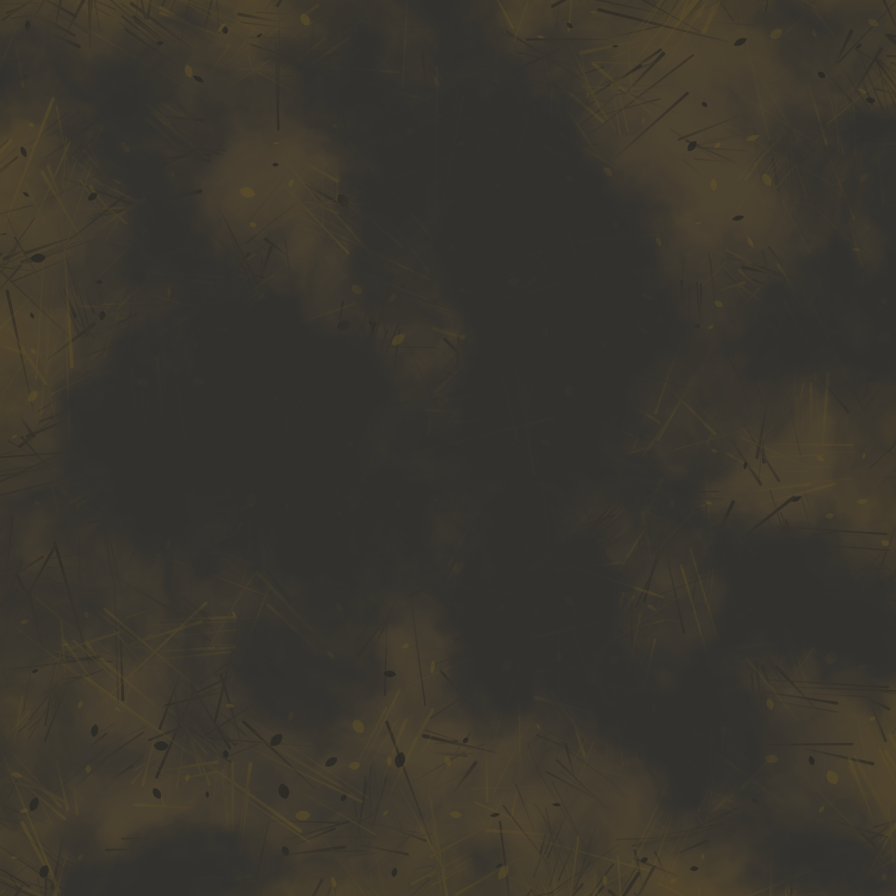
This texture is drawn by a three.js fragment shader. Its source:

```glsl
// Dark, worn backdrop: smoky ochre stains around a charcoal centre, with scratch bursts and leaf-shaped flecks.
varying vec2 vUv;

const vec3 CHARCOAL = vec3(0.196, 0.192, 0.180);
const vec3 OCHRE = vec3(0.300, 0.259, 0.188);
const vec3 EDGE_GOLD = vec3(0.345, 0.285, 0.150);
const vec3 SOOT = vec3(0.165, 0.160, 0.145);
const vec3 BRASS = vec3(0.400, 0.335, 0.140);
const int LINES_PER_BURST = 8;

vec2 hash2(vec2 p) {
  vec2 q = vec2(dot(p, vec2(127.1, 311.7)), dot(p, vec2(269.5, 183.3)));
  return fract(sin(q) * 43758.55);
}

float valueNoise(vec2 p) {
  vec2 cell = floor(p);
  vec2 f = fract(p);
  f = f * f * (3.0 - 2.0 * f);
  float low = mix(hash2(cell).x, hash2(cell + vec2(1.0, 0.0)).x, f.x);
  float high = mix(hash2(cell + vec2(0.0, 1.0)).x, hash2(cell + 1.0).x, f.x);
  return mix(low, high, f.y);
}

float layeredNoise(vec2 p) {
  float sum = 0.0;
  float weight = 0.47;
  for (int i = 0; i < 6; i++) {
    sum += weight * valueNoise(p);
    p = mat2(1.6, 1.2, -1.2, 1.6) * p + 5.3;
    weight *= 0.54;
  }
  return sum;
}

// Smoke bent by a second noise, thicker towards the border
float stainAmount(vec2 uv) {
  vec2 bend = vec2(layeredNoise(uv * 7.0 + 3.1), layeredNoise(uv * 7.0 + 17.4)) - 0.5;
  float smoke = layeredNoise(uv * 6.5 + bend * 0.8 + 23.0);
  float centreDistance = length(uv - 0.5);
  return smoothstep(0.33, 0.81, smoke + 0.48 * (centreDistance - 0.38));
}

// Line that thins and fades from its start to its tip
float taperedLine(vec2 p, vec2 dir, float len, float halfWidth, float soft) {
  float along = clamp(dot(p, dir) / len, 0.0, 1.0);
  float dist = length(p - dir * along * len);
  float w = halfWidth * (1.0 - along);
  return (1.0 - smoothstep(w, w + soft, dist)) * (1.0 - 0.7 * along);
}

// One burst per cell: a narrow sheaf or a wide star of lines
float scratchBursts(vec2 uv, float grid, float seed) {
  vec2 p = uv * grid;
  float cover = 0.0;
  for (int y = -1; y <= 1; y++) {
    for (int x = -1; x <= 1; x++) {
      vec2 id = floor(p) + vec2(float(x), float(y));
      vec2 centre = id + hash2(id + seed);
      vec2 style = hash2(id + seed + 31.7);
      float spread = mix(0.12, 5.0, style.y * style.y);
      for (int k = 0; k < LINES_PER_BURST; k++) {
        vec2 r = hash2(id * 1.7 + seed + float(k) * 7.31);
        vec2 shift = (hash2(r * 91.0 + id) - 0.5) * 0.45;
        float angle = 6.2832 * style.x + spread * (r.x - 0.5);
        vec2 dir = vec2(cos(angle), sin(angle));
        float len = mix(0.2, 0.75, r.y);
        float boldness = fract(r.x * 13.0 + r.y);
        float halfWidth = grid * 0.0014 * boldness * boldness * boldness;
        float line = taperedLine(p - centre - shift, dir, len, halfWidth, grid * 0.0016);
        cover = max(cover, line * mix(0.3, 1.0, boldness));
      }
    }
  }
  return cover;
}

// Overlap of two discs, pointed at both ends
float leafDistance(vec2 p, float halfLength, float halfWidth) {
  float radius = (halfLength * halfLength + halfWidth * halfWidth) / (2.0 * halfWidth);
  return length(vec2(abs(p.x) + radius - halfWidth, p.y)) - radius;
}

float leafFlecks(vec2 uv, float grid, float share, float seed) {
  vec2 p = uv * grid;
  vec2 id = floor(p);
  vec2 r = hash2(id + seed);
  vec2 shape = hash2(id + seed + 53.9);
  vec2 q = (fract(p) - mix(vec2(0.2), vec2(0.8), r)) / grid;
  float angle = 6.2832 * shape.x;
  q = mat2(cos(angle), sin(angle), -sin(angle), cos(angle)) * q;
  float halfLength = mix(0.0035, 0.0095, shape.y * shape.y);
  float dist = leafDistance(q, halfLength, halfLength * mix(0.3, 0.7, r.x));
  float present = step(fract(r.x * 7.0 + r.y * 5.0), share);
  return present * (1.0 - smoothstep(-0.0008, 0.0008, dist));
}

void main() {
  float stain = stainAmount(vUv);
  vec2 fromCentre = abs(vUv - 0.5);
  float border = smoothstep(0.38, 0.53, max(fromCentre.x, fromCentre.y));
  vec3 colour = mix(CHARCOAL, mix(OCHRE, EDGE_GOLD, 0.4 * border), stain);

  // Marks show most where the stain is strong
  float visible = smoothstep(0.0, 0.5, stain);
  float darkLines = max(scratchBursts(vUv, 5.0, 11.0), 0.8 * scratchBursts(vUv, 9.0, 29.0));
  float brassLines = max(scratchBursts(vUv, 4.0, 67.0), 0.8 * scratchBursts(vUv, 8.0, 43.0));
  colour = mix(colour, SOOT, 0.75 * darkLines * visible);
  colour = mix(colour, BRASS, 0.42 * brassLines * (0.14 + 0.86 * visible));

  float darkFlecks = leafFlecks(vUv, 15.0, 0.45, 5.0);
  float brassFlecks = leafFlecks(vUv, 17.0, 0.50, 83.0);
  colour = mix(colour, SOOT, 0.85 * darkFlecks * visible);
  colour = mix(colour, BRASS, 0.42 * brassFlecks * (0.15 + 0.85 * visible));

  gl_FragColor = vec4(colour, 1.0);
}
```
